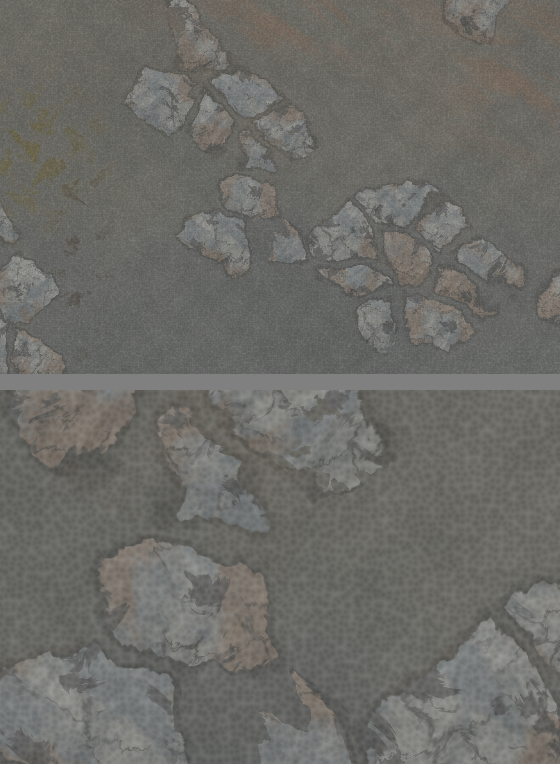
Top: the whole. Bottom: its middle third, enlarged.
This texture is drawn by a Shadertoy shader. Its source:

```glsl
// Aerial view of weathered pale rock slabs breaking through dusty grey ground.
// Warped cellular noise cuts the slabs, cracks and grit; layered sines give
// the stains, relief and ragged outlines. Lengths are in canvas heights.

const vec3 GROUND_WARM = vec3(0.425, 0.420, 0.395);
const vec3 GROUND_COOL = vec3(0.402, 0.408, 0.402);
const vec3 CLAY        = vec3(0.480, 0.415, 0.365);
const vec3 MOSS        = vec3(0.410, 0.385, 0.290);
const vec3 DEBRIS      = vec3(0.300, 0.275, 0.250);
const vec3 ROCK_PALE   = vec3(0.525, 0.525, 0.510);
const vec3 ROCK_BLUE   = vec3(0.465, 0.480, 0.480);
const vec3 ROCK_SAND   = vec3(0.490, 0.450, 0.410);
const vec3 ROCK_DARK   = vec3(0.355, 0.355, 0.350);
const vec2 TO_LIGHT    = vec2(-0.6, 0.8);

// Outcrop areas: centre xy, radius zw
const vec4 OUTCROPS[8] = vec4[8](
    vec4(1.12, 0.33, 0.23, 0.25), vec4(0.86, 0.66, 0.13, 0.13),
    vec4(0.47, 0.82, 0.12, 0.13), vec4(0.64, 0.66, 0.11, 0.14),
    vec4(0.65, 0.41, 0.12, 0.12), vec4(0.02, 0.20, 0.12, 0.28),
    vec4(1.49, 0.18, 0.09, 0.11), vec4(1.25, 1.00, 0.14, 0.07));

struct Cell { float dist; float border; vec2 toCentre; vec2 id; };

vec2 hash2(vec2 p) {
    vec3 q = fract(p.xyx * vec3(0.1031, 0.1030, 0.0973));
    q += dot(q, q.yzx + 33.33);
    return fract((q.xx + q.yz) * q.zy);
}

mat2 rotation(float angle) {
    float c = cos(angle), s = sin(angle);
    return mat2(c, s, -s, c);
}

// Nearest feature point, and how much farther the second one lies
Cell cellular(vec2 p) {
    vec2 base = floor(p);
    float first = 9.0, second = 9.0;
    Cell cell;
    for (int y = -1; y <= 1; y++)
    for (int x = -1; x <= 1; x++) {
        vec2 id = base + vec2(x, y);
        vec2 delta = id + 0.1 + 0.8 * hash2(id) - p;
        float d = length(delta);
        if (d < first) {
            second = first;
            first = d;
            cell.toCentre = delta;
            cell.id = id;
        } else second = min(second, d);
    }
    cell.dist = first;
    cell.border = second - first;
    return cell;
}

// Layered, mutually warped sines, roughly -1 to 1
float sines(vec2 p) {
    float sum = 0.0, amp = 0.6;
    for (int i = 0; i < 6; i++) {
        p += 0.7 * sin(p.yx * 0.83 + vec2(1.3, 4.1));
        sum += amp * sin(p.x) * sin(p.y + 0.6);
        p = rotation(1.13) * p * 1.87 + 2.7;
        amp *= 0.62;
    }
    return sum;
}

float blob(vec2 p, vec2 centre, vec2 radius) {
    vec2 d = (p - centre) / radius;
    return exp(-dot(d, d));
}

float outcropDensity(vec2 p) {
    float density = 0.0;
    for (int i = 0; i < 8; i++)
        density = max(density, blob(p, OUTCROPS[i].xy, OUTCROPS[i].zw));
    return density;
}

float grit(vec2 p, float scale) {
    return cellular(p * scale).dist - 0.48;
}

vec3 groundColour(vec2 p) {
    float cloud = sines(p * 5.0);
    float fine = sines(p * 45.0 + 8.0);
    vec3 col = mix(GROUND_COOL, GROUND_WARM, smoothstep(0.1, 0.9, p.y + 0.25 * cloud));
    // Clay washed into slanting streaks
    float streak = sines(rotation(0.5) * p * vec2(9.0, 34.0));
    float clay = blob(p, vec2(1.42, 0.80), vec2(0.22, 0.20))
               + blob(p, vec2(0.78, 0.95), vec2(0.35, 0.12));
    col = mix(col, CLAY, 0.75 * clay * smoothstep(-0.25, 0.6, streak + 0.3 * cloud));
    // Sparse moss and dark debris on the left
    float moss = blob(p, vec2(0.08, 0.60), vec2(0.18, 0.17));
    col = mix(col, MOSS, moss * smoothstep(0.0, 0.5, fine));
    float debris = blob(p, vec2(0.22, 0.30), vec2(0.07, 0.28));
    col = mix(col, DEBRIS, 0.7 * debris * smoothstep(0.25, 0.6, fine));
    return col + 0.012 * cloud + 0.016 * fine;
}

vec3 rockColour(vec2 p, Cell slab, float edge) {
    float stain = sines(p * 24.0 + 3.0);
    float rough = sines(p * 75.0);
    float relief = sines(p * 38.0) - sines((p + 0.006 * TO_LIGHT) * 38.0);
    vec3 col = mix(ROCK_BLUE, ROCK_PALE, smoothstep(-0.4, 0.5, stain + 0.4 * rough));
    float sand = smoothstep(0.05, 0.55, sines(p * 13.0 + slab.id) + 0.35 - edge);
    col = mix(col, ROCK_SAND, 0.8 * sand);
    // Dark pits, then cracks that fade in and out
    col = mix(col, ROCK_DARK, 0.75 * smoothstep(0.40, 0.55, sines(p * 42.0 + 5.0)));
    vec2 bend = 0.35 * vec2(stain, rough);
    float crack = 1.0 - smoothstep(0.0, 0.13, cellular(p * vec2(17.0, 23.0) + bend).border);
    col = mix(col, ROCK_DARK, 0.65 * crack * smoothstep(-0.3, 0.3, stain));
    return col + 0.06 * clamp(relief, -1.0, 1.0) + 0.025 * rough
               - 0.05 * dot(slab.toCentre, TO_LIGHT);
}

void mainImage(out vec4 fragColor, in vec2 fragCoord) {
    vec2 p = fragCoord / iResolution.y;
    float ragged = sines(p * 55.0);

    // Slabs lie stretched along a falling diagonal
    mat2 toSlab = mat2(5.8, 0.0, 0.0, 7.6) * rotation(0.6);
    vec2 warp = 0.14 * vec2(sines(p * 14.0), sines(p * 14.0 + 6.0));
    Cell slab = cellular(toSlab * p + warp + 3.0);
    vec2 centre = p + inverse(toSlab) * slab.toCentre;
    vec2 chance = hash2(slab.id + 17.0);
    float present = step(0.30 + 0.38 * chance.x, outcropDensity(centre));
    float gap = mix(0.07, 0.24, chance.y * chance.y);
    float edge = min(slab.border - gap, 0.72 - slab.dist) + 0.07 * ragged;

    // Ground, with a sandy skirt and a dark seam around each slab
    vec3 col = groundColour(p);
    float skirt = present * smoothstep(-0.30, 0.0, edge);
    col = mix(col, ROCK_SAND, 0.25 * skirt * smoothstep(-0.1, 0.5, sines(p * 16.0)));
    col *= 1.0 - 0.13 * present * smoothstep(-0.12, 0.0, edge);

    float softness = 0.025 + 6.0 / iResolution.y;
    float cover = present * smoothstep(0.0, softness, edge);
    col = mix(col, rockColour(p, slab, edge), cover);

    // Fine grit over everything
    col += 0.085 * grit(p, 165.0) + 0.035 * grit(p + 4.0, 70.0);
    fragColor = vec4(clamp(col, 0.0, 1.0), 1.0);
}
```
